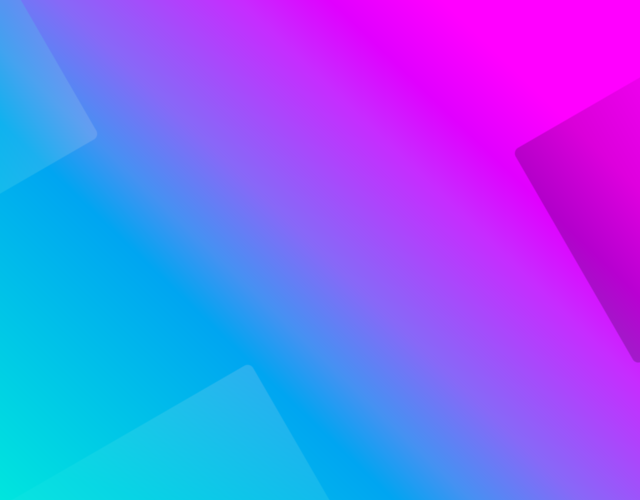
A WebGL 1 fragment shader for this background:

```glsl
precision highp float;
// Diagonal cyan-to-magenta gradient with three translucent tilted rounded tiles.

uniform vec2 u_resolution;

#define ASPECT 1.28            // design width over height
#define SWEEP vec2(0.69, 0.72) // direction of the colour sweep
#define TILT 0.5236            // tile rotation in radians
#define ROUNDING 0.013         // tile corner radius
#define BLUE_RIDGE 0.544       // sweep position of the blue crease
#define VIOLET_RIDGE 1.175     // sweep position of the violet crease
#define LIGHT_ALPHA 0.21       // strength of the pale tiles
#define SHADE_ALPHA 0.21       // strength of the dark tile

const vec3 TURQUOISE = vec3(0.00, 0.90, 0.87);
const vec3 AZURE     = vec3(0.00, 0.647, 0.945);
const vec3 SKY       = vec3(0.27, 0.57, 0.95);
const vec3 INDIGO    = vec3(0.53, 0.41, 0.97);
const vec3 PURPLE    = vec3(0.78, 0.17, 1.00);
const vec3 VIOLET    = vec3(0.88, 0.00, 1.00);
const vec3 MAGENTA   = vec3(1.00, 0.00, 1.00);
const vec3 MIST      = vec3(0.82, 0.83, 0.92);
const vec3 AQUA      = vec3(0.15, 0.90, 0.90);

float ramp(float a, float b, float t) {
  return clamp((t - a) / (b - a), 0.0, 1.0);
}

// Piecewise linear colour sweep, creased at the two ridges
vec3 sweepColor(float t) {
  vec3 c = mix(TURQUOISE, AZURE, ramp(0.0, BLUE_RIDGE, t));
  c = mix(c, SKY, ramp(BLUE_RIDGE, 0.65, t));
  c = mix(c, INDIGO, ramp(0.65, 0.80, t));
  c = mix(c, PURPLE, ramp(0.80, 1.05, t));
  c = mix(c, VIOLET, ramp(1.05, VIOLET_RIDGE, t));
  return mix(c, MAGENTA, ramp(VIOLET_RIDGE, 1.33, t));
}

// Tilted coordinates measured from a tile corner; inward holds axis signs
vec2 tileSpace(vec2 p, vec2 corner, vec2 inward) {
  vec2 d = p - corner;
  float c = cos(TILT), s = sin(TILT);
  return vec2(c * d.x + s * d.y, c * d.y - s * d.x) * inward;
}

// Antialiased coverage of a rounded square with one corner at the origin
float tileMask(vec2 q, float size) {
  vec2 e = abs(q - 0.5 * size) - 0.5 * size + ROUNDING;
  float d = length(max(e, 0.0)) + min(max(e.x, e.y), 0.0) - ROUNDING;
  float px = 1.0 / u_resolution.y;
  return 1.0 - smoothstep(-px, px, d);
}

// Pale glass, misty at its corner and aqua farther inside
vec3 lightTile(vec3 base, vec2 q, float size, float reach) {
  float depth = ramp(0.0, reach, q.x + q.y);
  return mix(base, mix(MIST, AQUA, depth), LIGHT_ALPHA * tileMask(q, size));
}

// Shadowed glass, darkest along its left edge
vec3 shadeTile(vec3 base, vec2 q, float size) {
  float alpha = SHADE_ALPHA * mix(1.0, 0.35, ramp(0.0, 0.29, q.x));
  return base * (1.0 - alpha * tileMask(q, size));
}

void main() {
  vec2 p = gl_FragCoord.xy / u_resolution * vec2(ASPECT, 1.0);
  vec3 color = sweepColor(dot(p, SWEEP));

  // Upper left, lower left and right tiles
  color = lightTile(color, tileSpace(p, vec2(0.199, 0.7275), vec2(-1.0, 1.0)), 0.7, 0.35);
  color = lightTile(color, tileSpace(p, vec2(0.500, 0.275), vec2(-1.0, -1.0)), 0.7, 0.45);
  color = shadeTile(color, tileSpace(p, vec2(1.025, 0.698), vec2(1.0, -1.0)), 0.494);

  gl_FragColor = vec4(color, 1.0);
}
```
